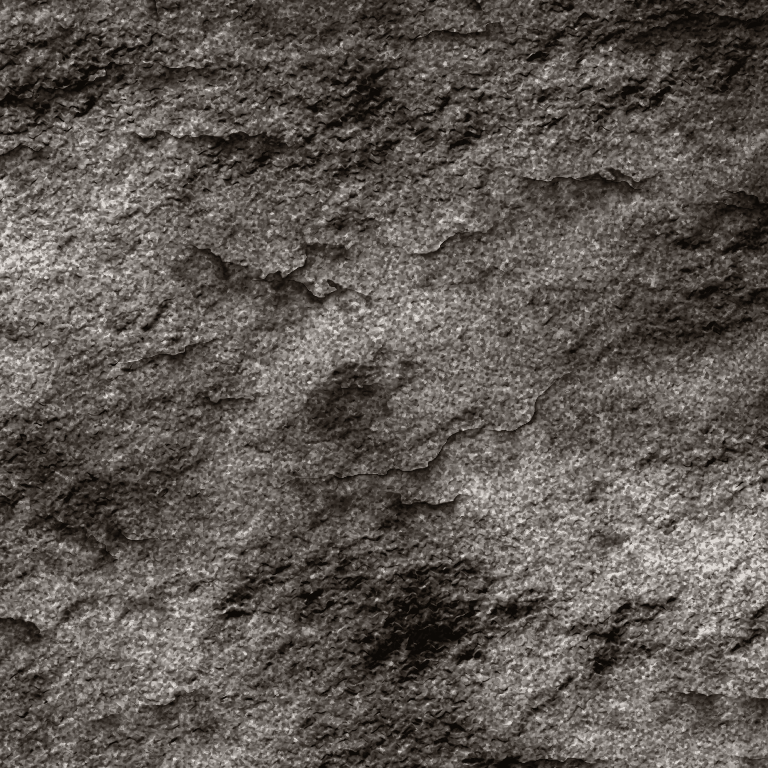
Give the GLSL for this texture, as a WebGL 2 fragment shader.

```glsl
#version 300 es
precision highp float;

uniform vec2 u_resolution;
out vec4 fragColor;

vec3 hash3(vec2 p) {
    vec3 q = fract(p.xyx * vec3(0.1031, 0.1030, 0.0973));
    q += dot(q, q.yxz + 33.33);
    return fract((q.xxy + q.yzz) * q.zyx);
}

// Cellular noise: random cell values blended by distance to each cell's point
float facets(vec2 p, float sharpness) {
    vec2 cell = floor(p), local = p - cell;
    float total = 0.0, weights = 0.0;
    for (int y = -1; y <= 1; y++) {
        for (int x = -1; x <= 1; x++) {
            vec2 offset = vec2(x, y);
            vec3 h = hash3(cell + offset + 100.0);
            vec2 d = offset + h.xy - local;
            float w = exp(-sharpness * dot(d, d));
            total += w * h.z;
            weights += w;
        }
    }
    return total / weights;
}

// Slope towards a light above and slightly to the left
float litSlope(vec2 p, float sharpness) {
    vec2 stepToLight = vec2(-0.06, 0.16);
    return facets(p - stepToLight, sharpness) - facets(p + stepToLight, sharpness);
}

// Stacked rock relief, stretched sideways, finer with each layer
float relief(vec2 p, float roughness) {
    float sum = 0.0, freq = 5.0;
    for (int i = 0; i < 6; i++) {
        float layer = float(i);
        float turn = 0.12 + 0.25 * sin(layer * 2.4);
        vec2 q = mat2(cos(turn), -sin(turn), sin(turn), cos(turn)) * p * freq;
        q = q * vec2(0.6 + 0.05 * layer, 1.1) + 0.3 * sin(q.yx * 1.7 + layer * 2.3) + layer * 17.0;
        sum += litSlope(q, 5.5) * mix(0.9, 0.5 + 1.1 * roughness, layer / 5.0);
        freq *= 2.03;
    }
    return sum;
}

// Overhanging layers: a ragged upper edge with shadow fading below it
float ledgeShadow(vec2 p, float count, float tilt, float seed) {
    float ragged = facets(p * vec2(50.0, 60.0) + seed, 6.0);
    float crumbs = facets(p * vec2(120.0, 140.0) + seed, 6.0);
    float strata = (p.y - tilt * p.x) * count
        + 0.8 * facets(p * vec2(3.5, 4.5) + seed, 5.0)
        + 0.2 * facets(p * vec2(14.0, 18.0) + seed, 6.0)
        + count * (0.018 * ragged + 0.008 * crumbs);
    float below = (1.0 - fract(strata)) / count;
    float presence = facets(p * vec2(0.9, 1.5) * (count + 1.0) + seed + 31.0, 4.0)
        + 0.3 * (facets(p * vec2(18.0, 22.0) + seed + 5.0, 5.0) - 0.5) + 0.12 * (ragged - 0.5);
    float opening = smoothstep(0.58, 0.88, presence);
    float hairline = 0.55 * smoothstep(0.45, 0.65, presence) * exp(-below / 0.0025);
    float shade = opening * exp(-below / (0.004 + 0.022 * opening * (0.5 + ragged)));
    return max(shade, hairline) * smoothstep(0.0, 0.003, below);
}

void main() {
    vec2 p = gl_FragCoord.xy / u_resolution;

    // Broad light: a pale slanting band and a pale lower left corner
    float band = (p.y - 0.72 + 0.53 * p.x + 0.04 * sin(p.x * 11.0)) / 0.22;
    vec2 corner = (p - vec2(0.16, 0.13)) / vec2(0.16, 0.14);
    float light = 0.29 + 0.18 * exp(-band * band) + 0.15 * exp(-dot(corner, corner));
    light += 0.2 * (facets(p * vec2(4.0, 6.0) + 7.0, 4.0) - 0.5);
    light += 0.12 * (facets(p * vec2(11.0, 17.0) + 3.0, 4.0) - 0.5);

    // Rough and smooth patches, with undersides darker than tops are bright
    float roughness = facets(p * vec2(4.0, 7.0) + 53.0, 4.0);
    float slope = relief(p, roughness);
    float tone = light + 0.22 * slope + 0.16 * min(slope + 0.15, 0.0);

    // Sandy grain and pale mineral specks
    float grain = facets(p * 310.0, 6.0) - 0.5;
    float grit = litSlope(p * 195.0 + 9.0, 6.0);
    float speck = smoothstep(0.78, 0.95, facets(p * 210.0 + 40.0, 9.0));
    tone = max(tone, 0.03);
    tone += (0.06 + 0.75 * tone) * (0.85 * grain + 0.8 * grit);
    tone += 0.18 * speck * smoothstep(0.1, 0.4, tone);

    // Ledges and cracks at three scales
    float shadow = 0.0;
    for (int i = 0; i < 3; i++) {
        float k = float(i);
        shadow = max(shadow, ledgeShadow(p, 2.6 + 2.7 * k, 0.32 - 0.2 * k, 11.0 + 23.0 * k));
    }
    tone *= 1.0 - 0.92 * shadow;

    // Warm grey stone
    tone = clamp(tone, 0.035, 0.85);
    vec3 warmth = vec3(0.028, 0.0, -0.024) * smoothstep(-0.06, 0.15, tone);
    fragColor = vec4(tone + warmth * (1.0 - 0.3 * tone), 1.0);
}
```
